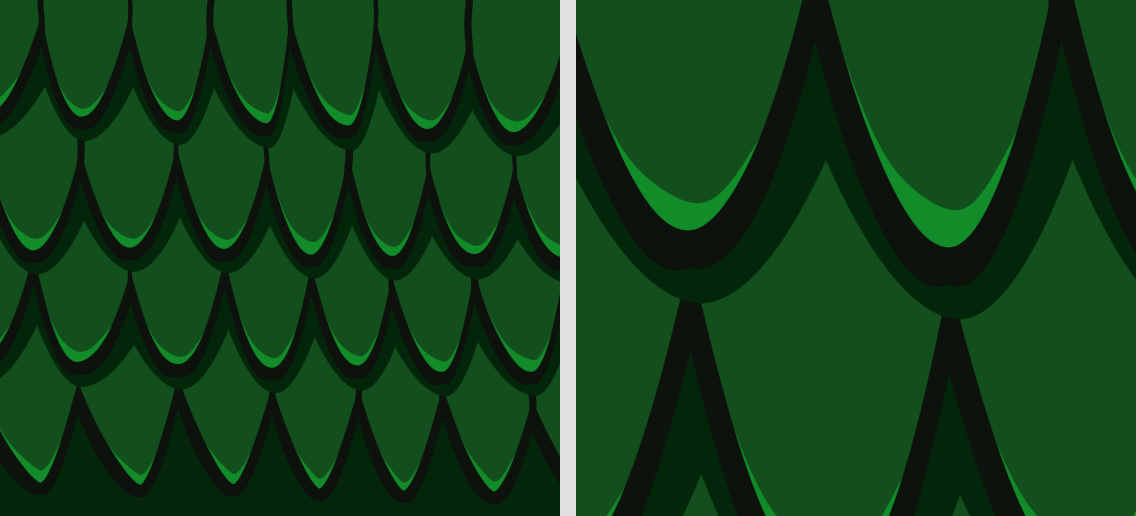
Left: the whole. Right: its middle third, enlarged.
Reproduce this pattern procedurally as a Shadertoy shader.

```glsl
// Four overlapping rows of hanging green scales with inked outlines.
// Each row is a set of curves strung between wobbling joints; rows are painted
// from the bottom up, each with its shadow, ink, fill and a lit lower rim.

const vec3 FILL  = vec3(0.07, 0.31, 0.11);
const vec3 INK   = vec3(0.05, 0.07, 0.05);
const vec3 SHADE = vec3(0.01, 0.15, 0.04);
const vec3 LIGHT = vec3(0.07, 0.55, 0.16);

// Lengths are in canvas heights, y runs down from the top edge.
// Per row: first joint, joint spacing, wobble phase, tip height.
// The last entry only steers the tips of the row above it.
const int ROWS = 4;
const vec4 LAYOUT[5] = vec4[5](
    vec4(0.066, 0.1695, 0.6, 0.226),
    vec4(0.158, 0.171,  1.7, 0.476),
    vec4(0.075, 0.172,  2.2, 0.698),
    vec4(0.153, 0.179,  1.7, 0.928),
    vec4(0.079, 0.179,  1.6, 1.150));
const float JOINT_WOBBLE = 0.017;
const float TIP_SLOPE    = 0.025;  // rows sag to the right
const float TIP_JITTER   = 0.014;
const float DROP         = 0.192;  // joint to tip
const float DROP_JITTER  = 0.036;
const float INK_TIP      = 0.024;  // outline depth at the tip
const float INK_JOINT    = 0.062;  // outline depth at the joint
const float SHADOW_TIP   = 0.048;
const float SHADOW_JOINT = 0.140;
const float SHADOW_SHIFT = 0.007;
const vec2  SEAM_WIDTH   = vec2(0.0035, 0.0075);
const vec2  RIM_DEPTH    = vec2(0.015, 0.023);

float hash(float row, float k) {
    vec3 q = fract(vec3(row, k, row) * vec3(0.1031, 0.1030, 0.0973) + 0.37);
    q += dot(q, q.yzx + 33.33);
    return fract((q.x + q.y) * q.z);
}

// Antialiased coverage, full where d is positive.
float cover(float d) {
    return clamp(0.5 + d / max(fwidth(d), 1e-5), 0.0, 1.0);
}

float joint(int row, float k) {
    vec4 l = LAYOUT[row];
    return l.x + l.y * k + JOINT_WOBBLE * cos(k - l.z);
}

float jointHeight(int row, float k) {
    return LAYOUT[row].w + TIP_SLOPE * joint(row, k) - DROP
         + DROP_JITTER * (hash(float(row) + 20.0, k) - 0.5);
}

// Index of the scale that spans x.
float scaleIndex(int row, float x) {
    float k = floor((x - LAYOUT[row].x) / LAYOUT[row].y);
    if (x < joint(row, k)) k -= 1.0;
    else if (x >= joint(row, k + 1.0)) k += 1.0;
    return k;
}

// Position across a scale (-1 and 1 at joints, 0 at tip), tip and joint heights.
vec3 scaleSpan(int row, float k, float x) {
    float left = joint(row, k), right = joint(row, k + 1.0);
    float tip = joint(row + 1, k + float(row & 1));
    float t = (x - tip) / (x < tip ? tip - left : right - tip);
    float tipY = LAYOUT[row].w + TIP_SLOPE * tip
               + TIP_JITTER * (hash(float(row), k) - 0.5);
    return vec3(t, tipY, jointHeight(row, t < 0.0 ? k : k + 1.0));
}

// Distance outside the vertical seam of one joint.
float seamDistance(int row, float k, vec2 p) {
    float width = mix(SEAM_WIDTH.x, SEAM_WIDTH.y, hash(float(row) + 40.0, k));
    float sway = 0.0015 * cos(p.y * 55.0 + k * 2.0);
    return abs(p.x - joint(row, k) + sway) - width;
}

vec3 paintRow(vec3 color, int row, vec2 p) {
    // Cast shadow, set slightly to the right
    float sx = p.x - SHADOW_SHIFT;
    vec3 s = scaleSpan(row, scaleIndex(row, sx), sx);
    float shadowY = mix(s.y + SHADOW_TIP, s.z + SHADOW_JOINT, pow(abs(s.x), 1.9));
    color = mix(color, SHADE, cover(shadowY - p.y));

    // Outline and fill; the last row is more pointed
    float k = scaleIndex(row, p.x);
    vec3 c = scaleSpan(row, k, p.x);
    float t = abs(c.x);
    float power = row == ROWS - 1 ? 1.45 : 1.95;
    float bend = pow(t, power);
    float waver = 0.0015 * cos(p.x * 70.0 + float(row) * 2.0);
    float innerY = mix(c.y, c.z, bend) + waver;
    float outerY = mix(c.y, c.z, pow(t, max(power, 1.7)))
                 + mix(INK_TIP, INK_JOINT, t) + waver;
    float seam = min(seamDistance(row, k, p), seamDistance(row, k + 1.0, p));
    float inside = cover(innerY - p.y) * cover(seam);
    color = mix(color, INK, cover(outerY - p.y));
    color = mix(color, FILL, inside);

    // Lit rim: a crescent with a longer left horn
    float depth = mix(RIM_DEPTH.x, RIM_DEPTH.y, hash(float(row) + 60.0, k));
    float flatten = c.x < 0.0 ? 0.80 : 0.68;
    float rimY = mix(c.y, c.z, bend * flatten) - depth + 0.002 * sin(9.0 * c.x);
    return mix(color, LIGHT, inside * cover(p.y - rimY));
}

void mainImage(out vec4 fragColor, in vec2 fragCoord) {
    vec2 p = fragCoord / iResolution.y;
    p.y = 1.0 - p.y;
    vec3 color = SHADE;
    for (int row = ROWS - 1; row >= 0; row--) color = paintRow(color, row, p);
    fragColor = vec4(color, 1.0);
}
```
